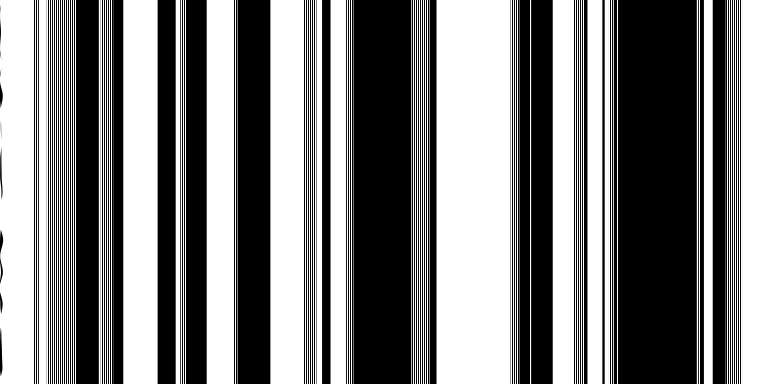
Write a Shadertoy shader that draws this pattern.

```glsl
// Irregular full-height bars in black, white and fine pinstripes, with a ragged left margin.

#define BAR_COUNT 47
#define SEED 17.0
#define SHARES vec3(0.41, 0.185, 0.405)  // area of white, striped, black
#define STRIPE_PERIOD (1.0 / 384.0)
#define CYCLE_CHANCE 0.7                 // chance of white > striped > black order
#define RAGGED_WIDTH 0.004
#define RAGGED_SCALE 24.0

const int WHITE = 0;
const int STRIPED = 1;

float hash(float p) {
    p = fract(p * 0.1031);
    p *= p + 33.33;
    p *= p + p;
    return fract(p);
}

float noise(float t) {
    float cell = floor(t);
    float f = t - cell;
    return mix(hash(cell), hash(cell + 1.0), f * f * (3.0 - 2.0 * f));
}

// The next bar always differs in kind from the one before.
int nextKind(int kind, int index) {
    return (kind + (hash(float(index) + SEED) < CYCLE_CHANCE ? 1 : 2)) % 3;
}

// Exponential spread: many slivers, a few broad bars.
float relativeWidth(int index) {
    float u = index == 0 ? 0.15 : hash(float(index) * 1.7 + SEED + 91.3);
    return 0.05 - log(max(u, 0.015));
}

// Integral of the black and white stripe wave from 0 to x.
float stripeLight(float x) {
    float t = x / STRIPE_PERIOD;
    return STRIPE_PERIOD * (0.5 * floor(t) + max(fract(t) - 0.5, 0.0));
}

// Mean brightness of the bars between two positions.
float barLight(float lo, float hi) {
    // Total width of each kind, used to fix its share of the canvas.
    vec3 totals = vec3(0.0);
    int kind = WHITE;
    for (int i = 0; i < BAR_COUNT; i++) {
        totals[kind] += relativeWidth(i);
        kind = nextKind(kind, i);
    }
    vec3 scale = SHARES / totals;

    // Add up the light of every bar that overlaps the interval.
    float light = 0.0;
    float start = 0.0;
    kind = WHITE;
    for (int i = 0; i < BAR_COUNT; i++) {
        float end = start + relativeWidth(i) * scale[kind];
        float a = max(lo, start);
        float b = min(hi, end);
        if (b > a) {
            if (kind == WHITE) light += b - a;
            if (kind == STRIPED) light += stripeLight(b) - stripeLight(a);
        }
        start = end;
        kind = nextKind(kind, i);
    }
    return light / (hi - lo);
}

// Coverage of the broken, wavy dark slivers along the left margin.
float raggedInk(float lo, float hi, float y) {
    float t = y * RAGGED_SCALE;
    float inner = RAGGED_WIDTH * (0.9 * noise(t + 50.0) - 0.3);
    float outer = RAGGED_WIDTH * (1.3 * noise(t) - 0.2);
    return max(min(hi, outer) - max(lo, inner), 0.0) / (hi - lo);
}

void mainImage(out vec4 fragColor, in vec2 fragCoord) {
    vec2 uv = fragCoord / iResolution.xy;
    float halfPixel = 0.5 / iResolution.x;
    float lo = uv.x - halfPixel;
    float hi = uv.x + halfPixel;

    float light = barLight(lo, hi) * (1.0 - raggedInk(lo, hi, uv.y));
    fragColor = vec4(vec3(clamp(light, 0.0, 1.0)), 1.0);
}
```
